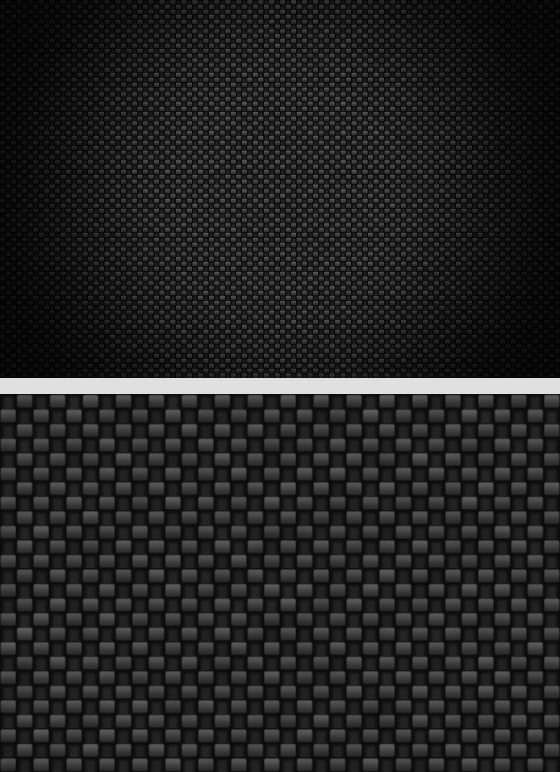
Top, the full canvas; bottom, a detail of the centre.
Write a WebGL 2 fragment shader that draws this texture.

```glsl
#version 300 es
precision highp float;

#define REPEATS vec2(51.0, 39.0)
#define BLOCK_HALF vec2(0.46, 0.38)
#define CORNER 0.14
#define SOFTNESS 0.16
#define GAP_COLOR vec3(0.05)
#define WEFT_COLOR vec3(0.135)
#define BLOCK_LOW vec3(0.175)
#define BLOCK_HIGH vec3(0.33)
#define BLOCK_VARIATION 0.14
#define BEAT_STRENGTH 0.06
#define EDGE_LIGHT 0.2
#define VIGNETTE_SHAPE vec2(1.0, 0.66)

uniform vec2 u_resolution;
out vec4 fragColor;

float hash(vec2 p) {
    return fract(sin(dot(p, vec2(127.1, 311.7))) * 43758.5453);
}

float roundedBox(vec2 p, vec2 halfSize, float radius) {
    vec2 q = abs(p) - halfSize + radius;
    return length(max(q, 0.0)) + min(max(q.x, q.y), 0.0) - radius;
}

// Checker of raised blocks and recessed vertical strands
vec3 weave(vec2 square, float aspect, float pixel) {
    vec2 id = floor(square);
    vec2 local = (fract(square) - 0.5) * vec2(1.0, aspect);
    float isBlock = 1.0 - mod(id.x + id.y, 2.0);
    float tone = 1.0 + BLOCK_VARIATION * (hash(id) - 0.5);
    float edge = 0.5 * max(pixel, SOFTNESS);

    // Block face, lit from above
    float d = roundedBox(local, BLOCK_HALF, CORNER);
    float lit = smoothstep(-BLOCK_HALF.y, BLOCK_HALF.y, local.y);
    vec3 face = mix(BLOCK_LOW, BLOCK_HIGH, lit) * tone;
    vec3 block = mix(face, GAP_COLOR, smoothstep(-edge, edge, d));

    // Strand rounded across its width, shaded where it dips under a block
    float strand = 1.0 - smoothstep(0.12, 0.46, abs(local.x));
    float dip = 1.0 - smoothstep(0.1, 0.5 * aspect, local.y);
    vec3 weft = mix(GAP_COLOR, WEFT_COLOR * tone, strand * dip);

    return mix(weft, block, isBlock);
}

void main() {
    vec2 uv = gl_FragCoord.xy / u_resolution;
    vec2 squares = REPEATS * 2.0;
    vec2 squareSize = u_resolution / squares;
    float aspect = squareSize.y / squareSize.x;
    vec3 color = weave(uv * squares, aspect, 1.0 / squareSize.x);

    // Faint regular swell across groups of blocks
    vec2 swell = cos(uv * REPEATS * 2.1);
    color *= 1.0 + BEAT_STRENGTH * swell.x * swell.y;

    // Wide oval light, falling off most at the sides
    float reach = length((uv * 2.0 - 1.0) * VIGNETTE_SHAPE);
    color *= mix(1.0, EDGE_LIGHT, smoothstep(0.32, 1.1, reach));

    fragColor = vec4(color, 1.0);
}
```
